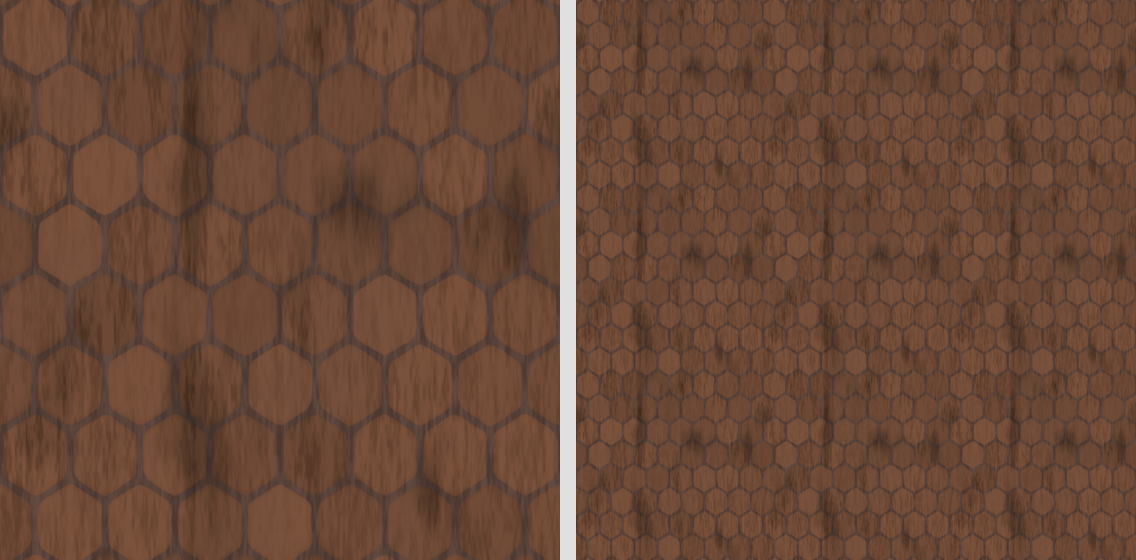
Left: one tile. Right: repeated 3 by 3.
Give the GLSL for this pattern, as a WebGL 1 fragment shader.

```glsl
precision highp float;
// Brown hexagonal wooden tiles, eight across and eight rows down, in grey-brown joints.
// Each tile is the nearest centre of two interleaved grids; wrapped value noise adds
// vertical grain, uneven joint edges, dark stains and pale scuffs.

uniform vec2 u_resolution;

float hash(vec2 p) {
  return fract(sin(dot(p, vec2(127.1, 311.7))) * 43758.5453);
}

// Value noise over the unit canvas; a whole number of cells makes it wrap.
float wrapNoise(vec2 uv, vec2 cells, float seed) {
  vec2 p = uv * cells;
  vec2 i = floor(p);
  vec2 f = fract(p);
  f = f * f * (3.0 - 2.0 * f);
  vec2 a = mod(i, cells) + seed;
  vec2 b = mod(i + 1.0, cells) + seed;
  return mix(mix(hash(a), hash(vec2(b.x, a.y)), f.x),
             mix(hash(vec2(a.x, b.y)), hash(b), f.x), f.y);
}

float smoothMin(float a, float b, float k) {
  float h = max(k - abs(a - b), 0.0) / k;
  return min(a, b) - h * h * k * 0.25;
}

// Distance from the border of a hexagon one unit wide and 4/3 high, positive inside.
float hexInside(vec2 p) {
  float x = sqrt(p.x * p.x + 0.002);
  float side = 0.5 - abs(p.x);
  float slope = (0.5 - 0.5 * x - 0.75 * abs(p.y)) / 0.9014;
  return smoothMin(side, slope, 0.09);
}

void main() {
  vec2 uv = gl_FragCoord.xy / u_resolution;
  vec2 p = uv * 8.0;

  // Nearest tile centre, with rows squeezed to a regular lattice.
  vec2 evenCentre = vec2(floor(p.x + 0.5), 2.0 * floor(p.y * 0.5 + 0.25) + 0.5);
  vec2 oddCentre = vec2(floor(p.x) + 0.5, 2.0 * floor(p.y * 0.5 - 0.25) + 1.5);
  vec2 squeeze = vec2(1.0, 0.866);
  vec2 centre = length((p - evenCentre) * squeeze) < length((p - oddCentre) * squeeze)
              ? evenCentre : oddCentre;
  vec2 id = mod(centre, 8.0);
  float tone = hash(id + 3.7);
  float roughness = hash(id + 19.3);

  // Vertical grain at three scales.
  float broad = wrapNoise(uv, vec2(96.0, 10.0), 1.0);
  float medium = wrapNoise(uv, vec2(210.0, 30.0), 5.0);
  float fine = wrapNoise(uv, vec2(360.0, 72.0), 9.0);
  float grain = 0.36 * broad + 0.38 * medium + 0.26 * fine;

  // Large marks that run across tiles and joints.
  float cloud = 0.6 * wrapNoise(uv, vec2(9.0, 5.0), 23.0)
              + 0.4 * wrapNoise(uv, vec2(26.0, 9.0), 31.0);
  float stain = smoothstep(0.52, 0.9, cloud);
  float scuff = smoothstep(0.5, 0.9, wrapNoise(uv, vec2(7.0, 6.0), 43.0));

  // Wood: each tile has its own tone and grain strength.
  float streak = smoothstep(0.3, 0.85, grain);
  float strength = 0.2 + 0.45 * roughness + 0.3 * stain;
  vec3 wood = mix(vec3(0.475, 0.318, 0.232), vec3(0.30, 0.19, 0.125), streak * strength);
  wood *= 1.02 - 0.13 * tone * tone;
  wood = mix(wood, vec3(0.44, 0.31, 0.245), 0.3 * scuff * (1.0 - 0.6 * roughness));

  // Joints carry a fainter grain.
  vec3 joint = mix(vec3(0.39, 0.29, 0.25), vec3(0.30, 0.22, 0.19), smoothstep(0.2, 0.8, grain));

  // Slightly uneven, soft tile edges.
  float wobble = wrapNoise(uv, vec2(40.0), 57.0) + 0.5 * wrapNoise(uv, vec2(96.0, 64.0), 61.0);
  float inside = hexInside(p - centre) + 0.018 * (wobble - 0.75);
  float soft = max(0.014, 8.0 / u_resolution.y);
  float face = smoothstep(0.049 - soft, 0.049 + soft, inside);
  wood *= 1.0 - 0.07 * (1.0 - smoothstep(0.05, 0.13, inside)) * cloud;

  vec3 colour = mix(joint, wood, face);
  colour *= 1.0 - 0.26 * stain;
  gl_FragColor = vec4(colour, 1.0);
}
```
